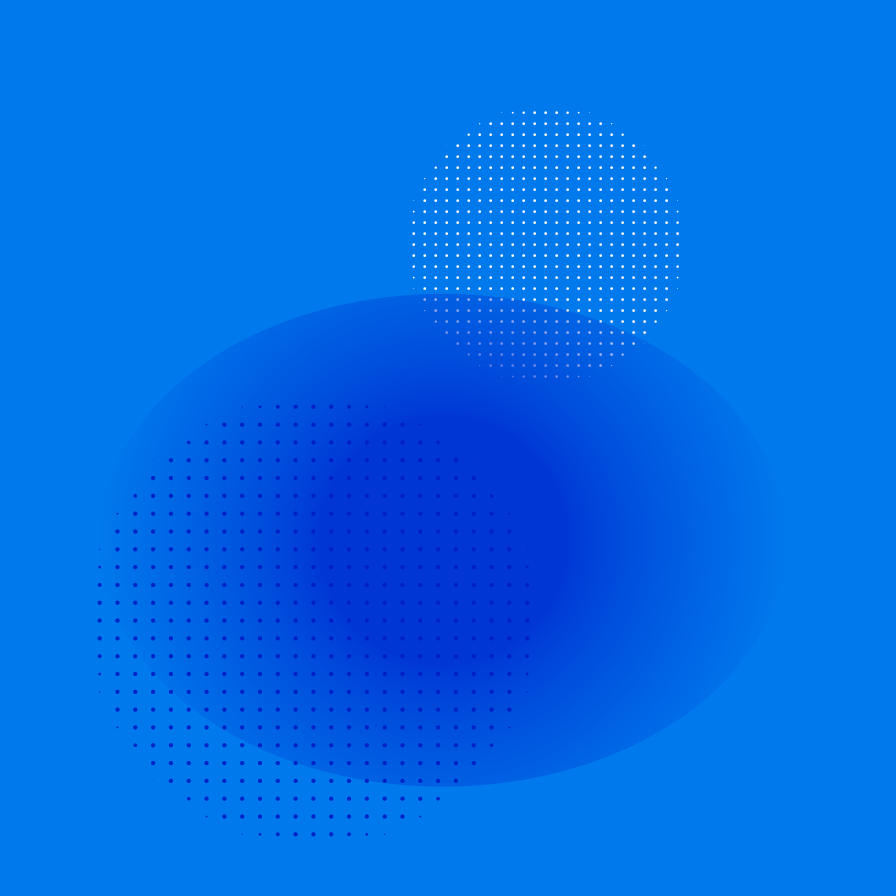
Write a Shadertoy shader that draws this background.

```glsl
// Flat blue backdrop with a deep blue radial glow clipped by a wide ellipse.
// Two round halftone grids, one white below the glow and one navy above it,
// come from a rounded lattice whose dots shrink near the rim.

const vec3 SKY_BLUE = vec3(0.0, 0.475, 0.925);
const vec3 DEEP_BLUE = vec3(0.0, 0.21, 0.83);
const vec3 NAVY = vec3(0.0, 0.11, 0.77);
const vec3 WHITE = vec3(1.0);

// Antialiased coverage of a signed distance; pixel is one pixel's width.
float coverage(float dist, float pixel) {
    return clamp(0.5 - dist / pixel, 0.0, 1.0);
}

// Approximate signed distance to an axis-aligned ellipse.
float ellipseDistance(vec2 p, vec2 radii) {
    float k = length(p / radii);
    float slope = length(p / (radii * radii));
    return k * (k - 1.0) / max(slope, 1e-4);
}

// Round patch of dots, 25 cells across, tapering over the outermost cells.
float dotDisc(vec2 p, float spacing, float pixel) {
    vec2 cell = round(p / spacing);
    float taper = clamp((12.85 - length(cell)) / 0.75, 0.0, 1.0);
    float radius = 0.12 * spacing * taper;
    float dist = length(p - cell * spacing) - radius;
    // Dots thinner than a pixel fade instead of keeping a minimum size.
    return coverage(dist, pixel) * min(1.0, 2.0 * radius / pixel);
}

// Opacity of a glow: solid core, then a falloff to its outer radius.
float glowOpacity(float r, float core, float outer) {
    float t = clamp((r - core) / (outer - core), 0.0, 1.0);
    return 1.0 - pow(t, 0.8);
}

void mainImage(out vec4 fragColor, in vec2 fragCoord) {
    float pixel = 1.0 / min(iResolution.x, iResolution.y);
    vec2 uv = (fragCoord - 0.5 * iResolution.xy) * pixel + 0.5;

    // White dots at the upper right
    float whiteDots = dotDisc(uv - vec2(0.609, 0.727), 0.01227, pixel);
    vec3 color = mix(SKY_BLUE, WHITE, whiteDots);

    // Circular glow inside the ellipse
    vec2 q = uv - vec2(0.4945, 0.397);
    float inside = coverage(ellipseDistance(q, vec2(0.383, 0.275)), pixel);
    color = mix(color, DEEP_BLUE, inside * glowOpacity(length(q), 0.137, 0.385));

    // Navy dots at the lower left
    float navyDots = dotDisc(uv - vec2(0.3498, 0.3074), 0.01988, pixel);
    color = mix(color, NAVY, 0.9 * navyDots);

    fragColor = vec4(color, 1.0);
}
```
